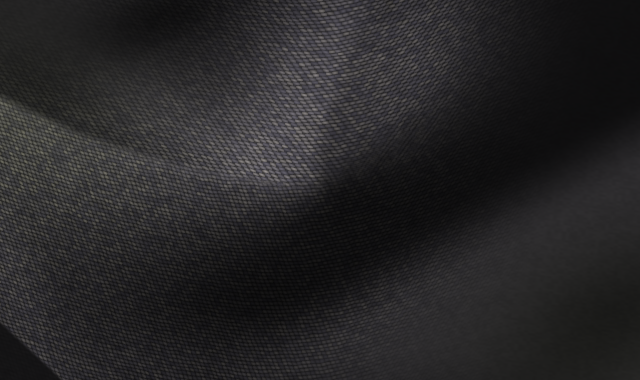
Reproduce this texture procedurally as a Shadertoy shader.

```glsl
// Dark woven cloth in soft folds, with a sharp centre and defocused corners.

const float ROW_HEIGHT = 0.0098;    // spacing of thread rows, in canvas heights
const float BACK_STITCH = 0.0165;   // stitch lengths behind and before the ridge
const float FACE_STITCH = 0.0120;
const float WEAVE_CONTRAST = 0.38;
const float GRAIN_CONTRAST = 0.24;
const float GLINT = 0.10;           // strength of coloured yarn
const vec2 CREST = vec2(0.83, 0.507);  // where the folds meet
const vec3 COOL_TINT = vec3(1.0, 0.965, 1.02);
const vec3 OLIVE_TINT = vec3(1.0, 1.0, 0.94);

float hash(vec2 p) {
    vec3 q = fract(vec3(p.xyx) * 0.1031);
    q += dot(q, q.yzx + 33.33);
    return fract((q.x + q.y) * q.z);
}

float noise(vec2 p) {
    vec2 i = floor(p), f = fract(p);
    f = f * f * (3.0 - 2.0 * f);
    return mix(mix(hash(i), hash(i + vec2(1, 0)), f.x),
               mix(hash(i + vec2(0, 1)), hash(i + vec2(1, 1)), f.x), f.y);
}

vec2 rotate(vec2 p, float angle) {
    float c = cos(angle), s = sin(angle);
    return vec2(c * p.x + s * p.y, c * p.y - s * p.x);
}

// Soft elliptical light, its long axis turned by angle
float glow(vec2 p, vec2 centre, vec2 radii, float angle) {
    vec2 q = rotate(p - centre, angle) / radii;
    return exp(-dot(q, q));
}

// Height of the fold line: sags to the crest, then rises to the right
float ridgeHeight(float x) {
    float u = CREST.x - x;
    return CREST.y + (u > 0.0 ? u * (0.057 + 0.281 * u) : -0.45 * u);
}

// Slanted twill stitches: x is brightness, y is a random value per stitch
vec2 weave(vec2 p, float stitchLength, float slant) {
    vec2 q = p / vec2(stitchLength, ROW_HEIGHT);
    float row = floor(q.y);
    q.x += 0.42 * row;
    vec2 f = fract(q) - 0.5;
    float id = hash(vec2(floor(q.x), row) + 200.0);
    float across = cos(3.14159 * (f.y + slant * f.x));
    float thread = max(across, 0.0) * (0.4 + 0.6 * cos(3.14159 * f.x));
    return vec2(thread * (0.65 + 0.7 * id), id);
}

// Cloth behind the ridge
float upperShade(vec2 p) {
    float s = 0.135;
    s += 0.155 * glow(p, vec2(0.79, 0.74), vec2(0.42, 0.16), 1.13);
    s += 0.10 * glow(p, vec2(0.49, 0.64), vec2(0.30, 0.13), -0.43);
    s += 0.08 * glow(p, vec2(1.09, 0.83), vec2(0.32, 0.14), 1.0);
    s -= 0.075 * glow(p, vec2(0.44, 0.96), vec2(0.24, 0.10), 0.35);
    s -= 0.02 * glow(p, vec2(0.13, 0.78), vec2(0.16, 0.06), -0.4);
    float h = p.y - CREST.y;
    float crease = p.x - CREST.x - 0.15 * h - 0.25 * h * h;
    float fade = 0.34 - 0.35 * max(h, 0.0);
    s *= 1.0 - fade * smoothstep(-0.03, 0.04, crease) * exp(-max(crease, 0.0) / 0.12);
    return s * (1.0 - 0.56 * smoothstep(1.05, 1.6, p.x));
}

// Front fold on the left, dark valley, and the pale slope at lower right
float lowerShade(vec2 p, float depth) {
    float left = 1.0 - smoothstep(0.0, 1.0, p.x);
    float width = mix(0.34, 0.055, clamp(p.x / CREST.x, 0.0, 1.0));
    float lit = depth / width;
    float s = 0.054 + 0.075 * left;
    s += 0.14 * exp(-lit * lit) * (1.0 - smoothstep(0.72, 0.93, p.x));
    s += 0.05 * glow(p, vec2(0.03, 0.25), vec2(0.30, 0.08), -1.1);
    s += 0.03 * glow(p, vec2(0.45, 0.02), vec2(0.35, 0.10), 0.1);
    s -= 0.025 * glow(p, vec2(0.60, 0.21), vec2(0.22, 0.09), 0.15);
    float slope = 0.87 * (p.y - 0.189 - 0.567 * (p.x - CREST.x));
    float pale = 1.0 - smoothstep(-0.12, 0.07, slope);
    s += 0.12 * pale * smoothstep(0.35, 1.05, p.x);
    s -= 0.075 * glow(p, vec2(1.62, 0.17), vec2(0.34, 0.17), 0.5);
    s -= 0.03 * glow(p, vec2(1.15, -0.04), vec2(0.5, 0.09), 0.0);
    return s;
}

void mainImage(out vec4 fragColor, in vec2 fragCoord) {
    vec2 p = fragCoord / iResolution.y;
    float depth = ridgeHeight(p.x) - p.y;

    // Join the folds: crisp on the left, melting away on the right
    float softness = mix(0.018, 0.16, smoothstep(0.74, 1.15, p.x));
    float front = smoothstep(-softness, softness, depth);
    float shade = mix(upperShade(p), lowerShade(p, depth), front);
    float rim = (depth - 0.008) / 0.018;
    shade += 0.035 * exp(-rim * rim) * smoothstep(0.1, 0.45, p.x)
           * (1.0 - smoothstep(0.74, 0.86, p.x));

    // Cut edge of the fold in the lower left corner
    float hem = p.y - 0.152 + 0.93 * p.x;
    float inside = smoothstep(-0.008, 0.008, hem);
    shade = mix(0.075, shade + 0.03 * exp(-abs(hem) / 0.02), inside);

    // Depth of field
    float focus = 1.0 - smoothstep(0.95, 1.5, p.x + 0.25 * (0.5 - p.y));
    focus *= 1.0 - 0.95 * glow(p, vec2(0.10, 0.96), vec2(0.55, 0.24), -0.3);
    focus *= 1.0 - 0.8 * glow(p, vec2(1.15, 0.08), vec2(0.42, 0.16), 0.45);
    focus *= mix(0.15, 1.0, inside);

    // Thread rows fall to the crest, then turn smoothly uphill
    float u = p.x - CREST.x;
    float turn = 0.5 * (u + sqrt(u * u + 0.03));
    float sway = 0.005 * noise(p * 9.0) + 0.003 * noise(p * 45.0);
    float slant = mix(0.55, -0.5, smoothstep(-0.1, 0.3, u));
    vec2 back = weave(vec2(p.x, p.y + 0.19 * p.x - 0.55 * turn + sway), BACK_STITCH, slant);
    float drape = 0.16 * u * u * (1.0 - smoothstep(-0.4, 0.3, u));
    vec2 face = weave(vec2(p.x - 0.12 * p.y, p.y + 0.08 * p.x - drape - 0.42 * turn + sway),
                      FACE_STITCH, 0.6 * slant);
    vec2 stitch = mix(back, face, front);
    float grain = noise(rotate(p, -0.15) * vec2(100.0, 180.0))
                + 0.5 * noise(p * 45.0) - 0.75;
    shade *= 1.0 + focus * WEAVE_CONTRAST * 2.0 * (stitch.x - 0.44);
    shade *= 1.0 + GRAIN_CONTRAST * grain * (0.4 + 0.6 * focus);

    // Cool sheen, olive shadows, and yellow or blue glints in the yarn
    float olive = glow(p, vec2(0.0, 0.72), vec2(0.45, 0.32), -0.4)
                + glow(p, vec2(1.6, 0.12), vec2(0.4, 0.25), 0.4);
    vec3 tint = mix(COOL_TINT, OLIVE_TINT, clamp(olive, 0.0, 1.0));
    tint += focus * GLINT * (stitch.y - 0.5) * vec3(0.5, 0.4, -1.0);
    fragColor = vec4(clamp(shade * 1.03, 0.0, 1.0) * tint, 1.0);
}
```
